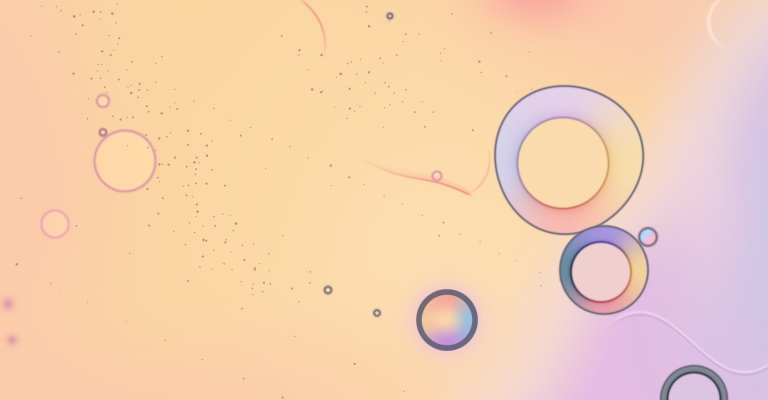
Give the GLSL for this background, as a Shadertoy shader.

```glsl
// Oil droplets floating on a warm, pastel liquid: soft gaussian washes below,
// then faint filaments and cellular specks, and finally iridescent rings whose
// film colour depends on the direction around each droplet.

float fill(float d) {
    float aa = .8 / iResolution.y;
    return 1. - smoothstep(-aa, aa, d);
}

float stroke(float d, float w) {
    float wide = max(w, .7 / iResolution.y);
    return exp(-d * d / (wide * wide)) * w / wide;
}

float glow(vec2 p, float x, float y, float w, float h) {
    vec2 q = (p - vec2(x, y)) / vec2(w, h);
    return exp(-dot(q, q));
}

vec2 hash2(vec2 c) {
    return fract(sin(vec2(dot(c, vec2(127, 311)), dot(c, vec2(269, 183)))) * 43758.5);
}

// Blend of four colours by direction; the squared weights sum to one
vec3 film(vec2 q, vec3 right, vec3 top, vec3 left, vec3 bottom) {
    vec2 n = q / max(length(q), 1e-4), s = smoothstep(-.2, .2, n);
    return n.x * n.x * mix(left, right, s.x) + n.y * n.y * mix(bottom, top, s.y);
}

vec3 liquid(vec2 p) {
    vec2 s = p + .03 * sin(p.yx * vec2(7, 5) + 1.5 * sin(p * 4.));
    vec3 c = mix(vec3(.98, .84, .63), vec3(.99, .87, .69), glow(s, 1.15, .35, .5, .5));
    float warm = glow(s, 0., .55, .27, .8) + glow(s, .4, -.06, .6, .2) + glow(s, 1.6, 1., .45, .22);
    c = mix(c, vec3(.985, .78, .68), .78 * min(warm, 1.));
    c = mix(c, vec3(.98, .63, .62), .85 * glow(p, 1.34, 1.03, .13, .09));
    // Cool wash across the lower right diagonal
    float d = dot(s - vec2(1.45, .35), vec2(.806, -.591));
    c = mix(c, vec3(.96, .85, .82), smoothstep(-.18, .08, d));
    c = mix(c, vec3(.89, .74, .89), smoothstep(0., .22, d));
    c = mix(c, vec3(.78, .79, .91), .85 * glow(s, 1.97, .4, .2, .42));
    return mix(c, vec3(.94, .84, .87), .6 * glow(p, 1.76, .52, .1, .25));
}

vec3 filaments(vec3 c, vec2 p) {
    // Coral tail, its upward curl and an arc at the top
    float d = p.y - .61 + .32 * (p.x - .87) - .006 * sin(p.x * 24.);
    float coral = smoothstep(.84, 1.15, p.x) * smoothstep(1.185, 1.165, p.x)
        * (.7 * stroke(d, .003) + .2 * stroke(d - .006, .009));
    coral += .35 * stroke(length(p - vec2(1.13, .6)) - .094, .003)
        * smoothstep(1.16, 1.2, p.x) * smoothstep(.65, .57, p.y) * smoothstep(.49, .52, p.y);
    coral += .65 * stroke(length(p - vec2(.675, .885)) - .138, .003)
        * smoothstep(.74, .77, p.x) * smoothstep(.84, .95, p.y);
    c = mix(c, vec3(.95, .53, .5), coral);
    // Pale ripples on the right
    float hook = length(p - vec2(1.845, .945)) - .073;
    c = mix(c, vec3(1, .92, .86), .7 * smoothstep(1.82, 1.78, p.x) * stroke(hook, .005));
    float wave = p.y - .145 - .075 * cos((p.x - 1.6) * 12.);
    return c + .06 * smoothstep(1.48, 1.6, p.x) * (stroke(wave, .004) - stroke(wave + .007, .003));
}

// Jittered cells, crowded along a slanted band and a cluster
vec3 specks(vec3 c, vec2 p) {
    float band = stroke(p.y - .85 + 1.58 * (p.x - .28), .15) * smoothstep(.2, .3, p.y);
    band += glow(p, .93, .78, .12, .1);
    for (float i = 0.; i < 3.; i++) {
        float cells = 16. + 13. * i;
        vec2 id = floor(p * cells), h = hash2(id + 37. * i);
        float d = length(p - (id + .2 + .6 * h) / cells) - mix(.0012, .0032, h.x * h.x);
        float keep = step(hash2(id + 91.).y, .015 + .28 * band);
        c = mix(c, vec3(.52, .42, .46), .65 * keep * fill(d) * smoothstep(1.6, 1.1, p.x));
    }
    return c;
}

vec3 droplet(vec3 c, vec2 p, float x, float y, float r, vec3 rim) {
    float d = length(p - vec2(x, y)) - r;
    return mix(mix(c, c * 1.03, fill(d)), rim, .8 * stroke(d, .0037));
}

// Film between an outer edge and a hole, with a deeper tint at the hole
vec3 ring(vec3 c, float outer, float inner, float fade, vec3 skin, vec3 core) {
    vec3 lip = pow(skin, vec3(2.5));
    c = mix(c, mix(skin, lip, .5 * exp(-max(inner, 0.) / fade)), fill(outer));
    c = mix(c, core, fill(inner));
    c = mix(c, lip * .85, .8 * stroke(inner, .003));
    return mix(c, vec3(.38, .38, .45), .85 * stroke(outer, .003));
}

void mainImage(out vec4 fragColor, in vec2 fragCoord) {
    vec2 p = fragCoord / iResolution.xy * vec2(1.92, 1);
    vec3 slate = vec3(.38, .38, .45), mauve = vec3(.85, .57, .65);
    vec3 c = specks(filaments(liquid(p), p), p);

    // Faint and tiny droplets
    c = droplet(c, p, .3125, .5975, .076, mauve);
    c = droplet(c, p, .1375, .44, .034, mauve * 1.1);
    c = droplet(c, p, .2575, .7475, .015, mauve);
    c = droplet(c, p, .2575, .669, .008, mauve * .75);
    c = droplet(c, p, 1.0925, .56, .011, mauve);
    c = droplet(c, p, .82, .275, .008, slate);
    c = droplet(c, p, .9425, .2175, .007, slate);
    c = droplet(c, p, .975, .96, .006, slate);
    c = mix(c, mauve, .8 * (glow(p, .02, .24, .015, .015) + glow(p, .03, .15, .013, .013)));

    // Large ring, slightly egg shaped
    vec2 q = p - vec2(1.42, .6025), hole = p - vec2(1.4075, .5925);
    float d = length(q) - .185 - .004 * sin(3. * atan(q.y, q.x) + .8);
    vec3 skin = film(hole, vec3(.97, .87, .68), vec3(.9, .82, .92), vec3(.84, .83, .92), vec3(.97, .74, .7));
    c = ring(c, d, length(hole) - .114, .016, skin, vec3(.98, .86, .68));

    // Second ring and its small companion
    q = p - vec2(1.51, .325);
    skin = film(q, vec3(.95, .82, .62), vec3(.65, .58, .87), vec3(.42, .55, .64), vec3(.91, .62, .68));
    c = ring(c, length(q) - .11, length(q + vec2(.0075, .005)) - .075, .005, skin, vec3(.94, .81, .81));
    q = p - vec2(1.62, .4075);
    skin = mix(vec3(.95, .72, .78), vec3(.72, .82, .95), smoothstep(-.015, .015, q.y - q.x));
    c = mix(c, skin, fill(length(q) - .022));
    c = droplet(c, p, 1.62, .4075, .022, slate);

    // Dark-rimmed droplet in a violet halo
    q = p - vec2(1.1175, .2);
    d = length(q) - .077;
    c = mix(c, vec3(.93, .75, .87), .65 * exp(-max(d, 0.) / .022));
    skin = film(q, vec3(.6, .75, .88), vec3(.96, .66, .6), vec3(.96, .78, .62), vec3(.76, .58, .86));
    c = mix(c, mix(vec3(.98, .83, .68), skin, smoothstep(-.077, -.02, d)), fill(d));
    c = mix(c, slate, .9 * fill(abs(d + .007) - .007));

    // Ring rising from the lower edge
    d = length(p - vec2(1.735, .0025)) - .083;
    c = ring(c, d, d + .017, .004, vec3(.52, .55, .6), vec3(.87, .77, .89));

    fragColor = vec4(c, 1);
}
```
